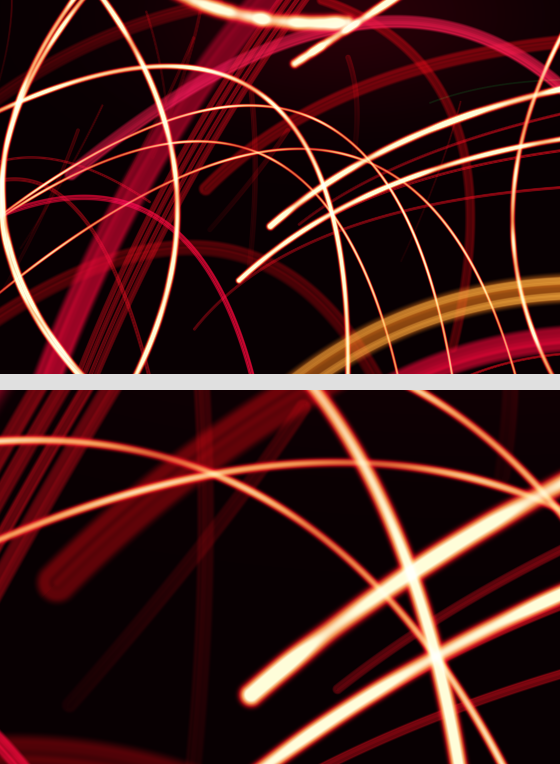
Top: the whole. Bottom: its middle third, enlarged.
Write a Shadertoy shader that draws this background.

```glsl
// Long-exposure light trails: crimson ribbons and white-gold filaments on black.
// Every trail is a quadratic curve given by its start, middle and end points;
// distance to it shapes the glow, and trails are screen-blended together.
// Lengths are in hundredths of the canvas height.

const vec3 NIGHT   = vec3(0.030, 0.000, 0.008);
const vec3 HAZE    = vec3(0.130, 0.000, 0.020);
const vec3 CRIMSON = vec3(0.740, 0.020, 0.170);
const vec3 PINK    = vec3(0.800, 0.080, 0.240);
const vec3 RED     = vec3(0.640, 0.030, 0.070);
const vec3 MAROON  = vec3(0.390, 0.012, 0.025);
const vec3 AMBER   = vec3(0.700, 0.360, 0.070);
const vec3 GOLD    = vec3(0.850, 0.520, 0.200);
const vec3 CREAM   = vec3(0.950, 0.980, 0.800);
const vec3 GREEN   = vec3(0.000, 0.130, 0.040);
const float FIBRE_CONTRAST = 0.30;
const float PULSES = 15.0;       // bright beads along a filament
const int SCRATCHES = 10;        // faint scattered trails

vec3 light;                      // accumulated colour
vec2 pos;                        // current point
float pixel;                     // pixel size in canvas units

float hash(float n) {
    n = fract(n * 0.1031);
    n *= n + 33.33;
    return fract(n * (n + n));
}

float noise(float x) {
    float f = fract(x);
    return mix(hash(floor(x)), hash(floor(x) + 1.0), f * f * (3.0 - 2.0 * f));
}

// Signed distance to the curve (x) and position along it (y).
vec2 trail(vec2 a, vec2 m, vec2 c) {
    vec2 b = 4.0 * m - 3.0 * a - c;          // linear term
    vec2 k = 2.0 * (a + c) - 4.0 * m;        // quadratic term
    float t = 0.0, best = 1e9;
    for (int i = 0; i <= 10; i++) {
        float s = float(i) / 10.0;
        vec2 d = a + s * (b + s * k) - pos;
        if (dot(d, d) < best) { best = dot(d, d); t = s; }
    }
    vec2 gap, dir;
    for (int i = 0; i < 4; i++) {            // refine the nearest point
        gap = pos - a - t * (b + t * k);
        dir = b + 2.0 * t * k;
        t = clamp(t + dot(gap, dir) / dot(dir, dir), 0.0, 1.0);
    }
    gap = pos - a - t * (b + t * k);
    dir = b + 2.0 * t * k;
    float side = dir.x * gap.y - dir.y * gap.x < 0.0 ? -1.0 : 1.0;
    return vec2(side * length(gap), t);
}

void screen(vec3 c) { light += c * (1.0 - light); }

// Wide soft-edged trail with fine lengthwise fibres; fade is start/end strength.
void ribbon(vec2 a, vec2 m, vec2 c, float w, vec3 tint, vec2 fade) {
    vec2 d = trail(a, m, c);
    float v = d.x / w;
    float soft = max(0.35, pixel / w);
    float body = 1.0 - smoothstep(1.0 - soft, 1.0 + 0.5 * soft, abs(v));
    float fibre = 1.0 - FIBRE_CONTRAST * noise(v * 4.0 + a.x + 40.0);
    screen(tint * body * fibre * mix(fade.x, fade.y, d.y));
}

// Hot filament: cream core, golden flank, red fringe, pulsing along its length.
void filament(vec2 a, vec2 m, vec2 c, float w, float power) {
    vec2 d = trail(a, m, c);
    float v = d.x / max(w, 0.8 * pixel);
    float pulse = mix(0.55, 1.1, noise(d.y * PULSES + a.x + 50.0));
    float heat = exp(-v * v) * power * pulse;
    screen(RED * smoothstep(0.02, 0.35, heat));
    screen(GOLD * smoothstep(0.2, 0.6, heat));
    screen(CREAM * smoothstep(0.45, 0.95, heat));
}

void mainImage(out vec4 fragColor, in vec2 fragCoord) {
    pixel = 100.0 / iResolution.y;
    pos = fragCoord * pixel;
    vec2 h = (pos - vec2(92, 96)) / vec2(48, 24);
    light = NIGHT + HAZE * exp(-dot(h, h));

    // Faint scattered scratches
    for (int i = 0; i < SCRATCHES; i++) {
        float n = float(i) * 7.0 + 3.0;
        vec2 a = vec2(150.0 * hash(n), 50.0 + 55.0 * hash(n + 1.0));
        vec2 c = a - vec2(40.0 * hash(n + 2.0) - 12.0, 25.0 + 30.0 * hash(n + 3.0));
        ribbon(a, 0.5 * (a + c) + vec2(1.5, 1), c, 0.3 + 0.5 * hash(n + 4.0), MAROON, vec2(0.7, 0.2));
    }

    // Dim maroon arcs
    ribbon(vec2(55, 49.5), vec2(95.7, 76), vec2(152, 89), 1.9, MAROON, vec2(1, 1.1));
    ribbon(vec2(86, 100), vec2(121.5, 67.8), vec2(121, 7), 1.4, MAROON, vec2(1.2, 0.8));
    ribbon(vec2(-2, 14), vec2(58.6, 33.2), vec2(101, -2), 2.2, MAROON, vec2(0.9, 0.8));
    ribbon(vec2(-3, 72), vec2(26, 89), vec2(58, 99), 1.9, MAROON, vec2(0.6, 0.9));
    ribbon(vec2(115, 72.5), vec2(132, 77), vec2(152, 78.7), 0.3, GREEN, vec2(1));

    // Crimson ribbons and the strands beside them
    ribbon(vec2(73, 103), vec2(38.5, 54), vec2(11, -6), 4.0, CRIMSON, vec2(0.65, 1.1));
    for (int i = 0; i < 4; i++) {
        vec2 shift = vec2(2.3 * float(i), 0);
        ribbon(vec2(77, 103) + shift, vec2(45, 52) + shift * 0.9, vec2(19, -5) + shift * 0.7,
               0.5 + 0.5 * hash(float(i) + 2.0), RED, vec2(0.8, 0.65));
    }
    ribbon(vec2(19, 53.5), vec2(93.7, 93.2), vec2(152, 75), 1.8, PINK, vec2(0.8, 1.1));
    ribbon(vec2(100, -6), vec2(126, 5), vec2(154, 9.6), 3.5, CRIMSON, vec2(1.1));
    ribbon(vec2(122, -2), vec2(136, 3), vec2(152, 5.5), 0.4, RED, vec2(1));
    ribbon(vec2(-1, 42), vec2(42, 41.8), vec2(67.5, -1), 0.8, CRIMSON, vec2(0.9, 1.1));
    ribbon(vec2(-1, 51.5), vec2(22.5, 41.4), vec2(40, -1), 0.6, RED, vec2(0.7));
    ribbon(vec2(-1, 56.5), vec2(18, 56.6), vec2(40, 46), 0.4, RED, vec2(0.7));
    for (int i = 0; i < 3; i++) {
        float n = float(i);
        ribbon(vec2(80, 40) - n * 14.0, vec2(110, 57) - n * vec2(10, 9.5),
               vec2(152, 70) - n * vec2(0, 10), 0.45, RED, vec2(0.6, 1));
    }

    // Amber ribbon with two brighter rails
    ribbon(vec2(78, -4), vec2(113, 15.6), vec2(153, 23), 4.0, AMBER, vec2(0.9, 1.05));
    for (float s = -1.0; s < 2.0; s += 2.0) {
        vec2 rail = s * vec2(-0.9, 2.0);
        ribbon(vec2(78, -4) + rail, vec2(113, 15.6) + rail, vec2(153, 23) + rail, 1.1, GOLD, vec2(0.5, 0.75));
    }

    // Hot filaments: thin arcs, loop, long streaks
    filament(vec2(-1, 41.5), vec2(80.8, 69.5), vec2(121, -1), 0.40, 0.85);
    filament(vec2(-1, 21), vec2(88, 59.6), vec2(138, -1), 0.40, 0.75);
    filament(vec2(-1, 41), vec2(68.4, 59.4), vec2(106.5, -1), 0.40, 0.75);
    filament(vec2(-1, 70), vec2(70.3, 74.4), vec2(93, -1), 0.65, 1.1);
    filament(vec2(27, 101), vec2(47.1, 51.2), vec2(36, -1), 0.75, 1.15);
    for (float s = 0.0; s < 2.0; s++)
        filament(vec2(20.3 + 2.5 * s, 101), vec2(0.7 - 0.5 * s, 48), vec2(22.7 - s, -1), 0.70, 1.15);
    filament(vec2(151, 92), vec2(137.1, 44.3), vec2(148, -1), 0.65, 0.95);
    filament(vec2(72.3, 39.5), vec2(107.4, 62), vec2(152, 76.6), 0.85, 1.3);
    filament(vec2(63.9, 25), vec2(101.6, 49.2), vec2(152, 63.1), 0.70, 1.2);
    filament(vec2(47, 102), vec2(68.5, 95.2), vec2(93, 94), 1.9, 1.2);
    filament(vec2(78.8, 83), vec2(91.5, 91.3), vec2(107, 101.5), 1.1, 1.2);

    fragColor = vec4(clamp(light, 0.0, 1.0), 1.0);
}
```
